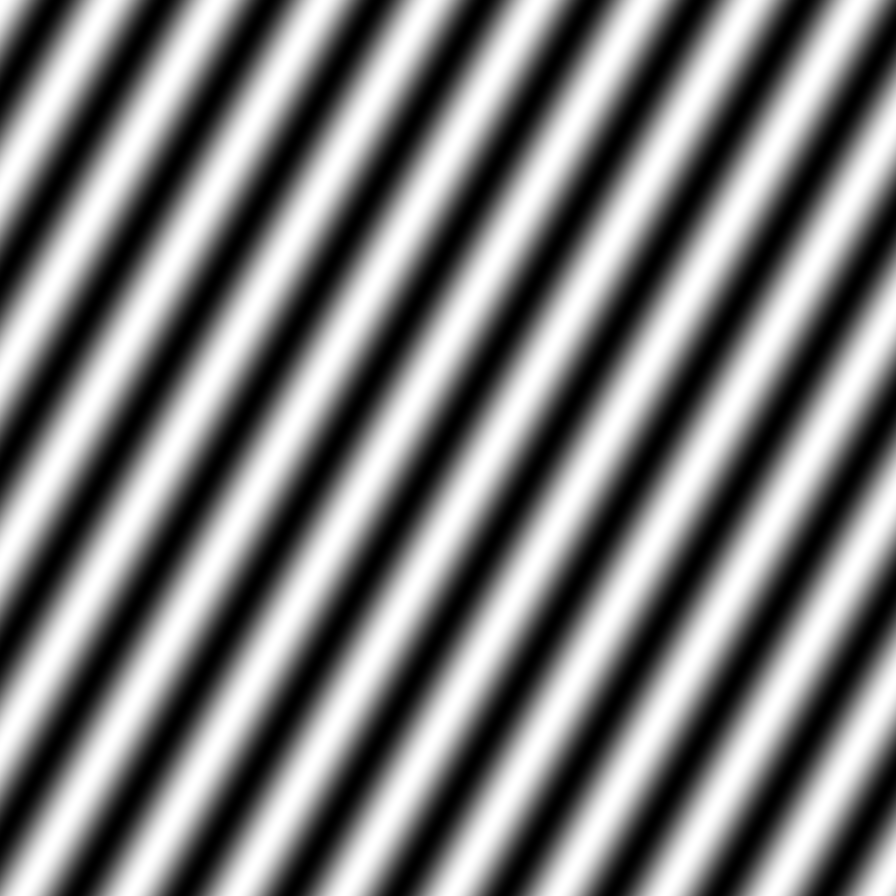
This pattern is drawn by a Shadertoy shader. Its source:

```glsl
// Slanted sinusoidal grating: soft black and white bands rising to the right.
// One plane wave sets the phase across the canvas, and its cosine gives the
// grey level, so every band edge is a smooth gradient.

const float TAU = 6.2831853;
const vec2  CYCLES = vec2(8.37, -4.81);  // wave cycles across and up the canvas
const float DARK_PHASE = 0.708;          // phase of a dark centre, in cycles
const vec3  DARK_COLOR = vec3(0.0);
const vec3  LIGHT_COLOR = vec3(1.0);

// 0 at the centre of a dark band, 1 at the centre of a light band
float grating(vec2 p) {
    float phase = dot(p, CYCLES) - DARK_PHASE;
    return 0.5 - 0.5 * cos(TAU * phase);
}

void mainImage(out vec4 fragColor, in vec2 fragCoord) {
    vec2 uv = fragCoord / iResolution.xy;
    fragColor = vec4(mix(DARK_COLOR, LIGHT_COLOR, grating(uv)), 1.0);
}
```
